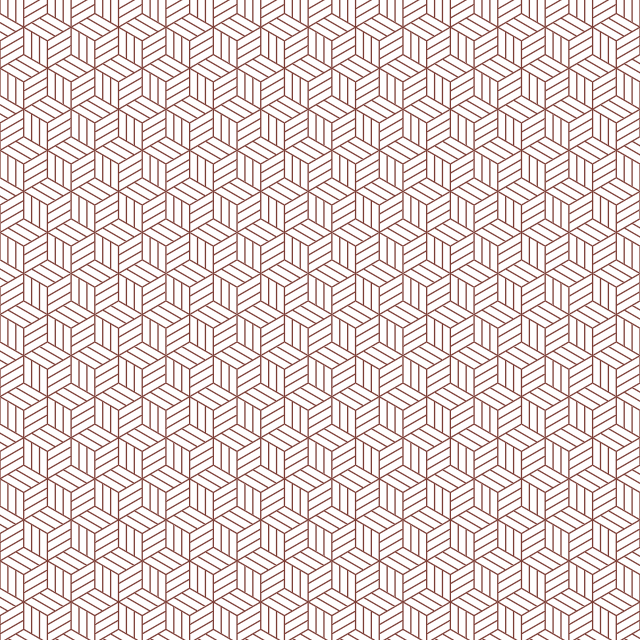
A Shadertoy shader for this pattern:

```glsl
const float CUBES_ACROSS = 13.5;
const float STRIPES_PER_FACE = 3.0;
const float LINE_WIDTH = 0.027;            // in cube widths
const vec2 FIRST_CENTRE = vec2(0.0, 0.514);
const vec3 PAPER = vec3(1.0, 0.995, 0.995);
const vec3 INK = vec3(0.485, 0.235, 0.205);
const float ROOT3 = sqrt(3.0);

// Offset from the centre of the nearest hexagon, one unit wide
vec2 hexOffset(vec2 p) {
    vec2 cell = vec2(1.0, ROOT3);
    vec2 a = mod(p, cell) - 0.5 * cell;
    vec2 b = mod(p + 0.5 * cell, cell) - 0.5 * cell;
    return dot(a, a) < dot(b, b) ? a : b;
}

// Distance to the nearest of evenly spaced parallel lines
float parallelLines(vec2 q, vec2 normal, float spacing) {
    float s = dot(q, normal) / spacing;
    return abs(s - round(s)) * spacing;
}

// Stripes follow one edge of the face; the other edges close it
float faceLines(vec2 q, vec2 stripeNormal, vec2 edgeNormal) {
    float stripes = parallelLines(q, stripeNormal, 0.5 / STRIPES_PER_FACE);
    float edges = parallelLines(q, edgeNormal, 0.5);
    return min(stripes, edges);
}

// Each of the three visible faces has its own stripe direction
float cubeLines(vec2 q) {
    vec2 across = vec2(1.0, 0.0);
    vec2 rising = 0.5 * vec2(1.0, ROOT3);
    vec2 leaning = 0.5 * vec2(-1.0, ROOT3);
    if (q.y * ROOT3 > abs(q.x)) return faceLines(q, rising, leaning);
    if (q.x > 0.0) return faceLines(q, leaning, across);
    return faceLines(q, across, rising);
}

float strokeCoverage(float dist, float width, float pixel) {
    return clamp(0.5 + (0.5 * width - dist) / pixel, 0.0, 1.0);
}

void mainImage(out vec4 fragColor, in vec2 fragCoord) {
    float pixel = CUBES_ACROSS / iResolution.y;
    vec2 q = hexOffset(fragCoord * pixel - FIRST_CENTRE);
    float ink = strokeCoverage(cubeLines(q), LINE_WIDTH, pixel);
    fragColor = vec4(mix(PAPER, INK, ink), 1.0);
}
```
